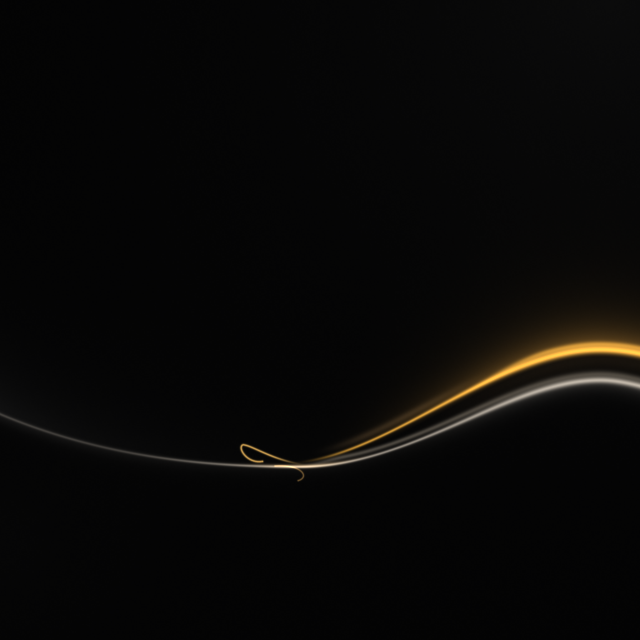
A WebGL 1 fragment shader for this background:

```glsl
precision highp float;
// Silver and gold light ribbons sweep across a near-black backdrop.
// Piecewise cubic heights shape the ribbons, Gaussian falloffs light them,
// and sampled Bezier strokes form the small curls where they meet.
uniform vec2 u_resolution;

// Cubic through two knots, each given as (x, height, slope).
float hermite(float x, vec3 a, vec3 b) {
  float w = b.x - a.x;
  float t = (x - a.x) / w;
  float s = t * t * (3.0 - 2.0 * t);
  return mix(a.y, b.y, s) + w * t * (1.0 - t) * (a.z * (1.0 - t) - b.z * t);
}

float silverHeight(float x) {
  vec3 valley = vec3(0.47, 0.2705, 0.0);
  vec3 rise = vec3(0.72, 0.34, 0.44);
  vec3 crest = vec3(0.9375, 0.406, 0.0);
  if (x < valley.x) return hermite(x, vec3(0.0, 0.353, -0.42), valley);
  if (x < rise.x) return hermite(x, valley, rise);
  if (x < crest.x) return hermite(x, rise, crest);
  return hermite(x, crest, vec3(1.0, 0.397, -0.25));
}

float goldHeight(float x) {
  vec3 rise = vec3(0.69, 0.367, 0.53);
  vec3 crest = vec3(0.9375, 0.4535, 0.0);
  if (x < rise.x) return hermite(max(x, 0.45), vec3(0.45, 0.276, 0.05), rise);
  if (x < crest.x) return hermite(x, rise, crest);
  return hermite(x, crest, vec3(1.0, 0.447, -0.2));
}

// Vertical offset corrected by slope to approximate true distance.
float slopeDistance(float dy, float slope) {
  return dy / sqrt(1.0 + slope * slope);
}

float line(float d, float width) {
  return exp(-d * d / (width * width));
}

float segmentDistance(vec2 p, vec2 a, vec2 b) {
  vec2 ab = b - a;
  return length(p - a - ab * clamp(dot(p - a, ab) / dot(ab, ab), 0.0, 1.0));
}

float bezierDistance(vec2 p, vec2 a, vec2 b, vec2 c, vec2 d) {
  float nearest = 1.0;
  vec2 previous = a;
  for (int i = 1; i <= 20; i++) {
    float t = float(i) / 20.0;
    float s = 1.0 - t;
    vec2 point = s * s * s * a + 3.0 * s * t * (s * b + t * c) + t * t * t * d;
    nearest = min(nearest, segmentDistance(p, previous, point));
    previous = point;
  }
  return nearest;
}

float hash(vec2 p) {
  return fract(sin(dot(p, vec2(12.9898, 78.233))) * 43758.5453);
}

void main() {
  vec2 p = gl_FragCoord.xy / u_resolution;
  float x = p.x;
  float silverY = silverHeight(x);
  float goldY = goldHeight(x);
  float silver = slopeDistance(p.y - silverY, (silverHeight(x + 0.002) - silverY) / 0.002);
  float gold = slopeDistance(p.y - goldY, (goldHeight(x + 0.002) - goldY) / 0.002);
  float swell = smoothstep(0.6, 0.9, x);
  float start = smoothstep(0.45, 0.54, x);

  // Backdrop: faint light from the upper right and a grey haze at the left.
  vec3 color = vec3(0.009, 0.009, 0.010);
  color += 0.034 * exp(-2.2 * length(p - vec2(0.95, 1.0)));
  color += 0.012 * exp(-5.0 * length(p - vec2(0.0, 0.15)));
  float leftFade = exp(-x * 4.5);
  color += 0.055 * leftFade * exp(-max(silver, 0.0) / 0.055) * smoothstep(-0.02, 0.012, silver);

  // Warm glow spreading above the gold crest.
  float above = max(gold, 0.0);
  float glowFade = smoothstep(0.48, 0.94, x);
  float halo = 0.36 * exp(-above / 0.021) + 0.17 * exp(-above / 0.055);
  color += vec3(1.0, 0.70, 0.27) * halo * glowFade * smoothstep(-0.012, 0.005, gold);
  color += vec3(0.07, 0.052, 0.03) * swell * line(gold + 0.015, 0.018);

  // Silver ribbon: fine core, soft underside and a separating strand.
  float core = mix(0.16, 0.48, smoothstep(0.15, 0.5, x));
  color += vec3(1.0, 0.94, 0.86) * core * line(silver, mix(0.0022, 0.0048, swell));
  float underside = smoothstep(0.008, -0.002, silver) * exp(min(silver, 0.0) / 0.010);
  color += vec3(0.26, 0.25, 0.235) * underside * mix(0.2, 1.0, swell);
  color += vec3(0.27, 0.25, 0.22) * start * line(silver - 0.009 * start, 0.0035 + 0.002 * swell);
  color += vec3(0.42, 0.34, 0.23) * line(x - 0.475, 0.065) * line(silver - 0.001, 0.003);

  // Gold ribbon: bright core, split crest and a faint outer strand.
  vec3 amber = vec3(0.82, 0.59, 0.20);
  color += amber * smoothstep(0.45, 0.57, x) * 0.85 * line(gold, mix(0.0023, 0.0052, swell));
  float split = smoothstep(0.70, 0.86, x);
  color += amber * 0.5 * split * line(gold - 0.009 * split, 0.0042);
  float outer = smoothstep(0.48, 0.58, x) * smoothstep(0.78, 0.62, x);
  color += vec3(0.13, 0.10, 0.065) * outer * line(gold - 0.011, 0.0055);

  // Curls at the junction.
  vec2 tip = vec2(0.380, 0.305);
  float curl = min(
    bezierDistance(p, vec2(0.48, 0.274), vec2(0.43, 0.278), vec2(0.395, 0.304), tip),
    bezierDistance(p, tip, vec2(0.370, 0.302), vec2(0.385, 0.275), vec2(0.41, 0.279)));
  color += vec3(0.74, 0.57, 0.28) * line(curl, 0.0018) * smoothstep(0.48, 0.42, x);
  float tail = bezierDistance(p, vec2(0.43, 0.272), vec2(0.47, 0.275), vec2(0.485, 0.255), vec2(0.466, 0.249));
  color += vec3(0.36, 0.27, 0.14) * line(tail, 0.0015);

  // Fine grain softens the dark gradients.
  color += (hash(floor(p * 512.0)) - 0.5) * 0.004;
  gl_FragColor = vec4(clamp(color, 0.0, 1.0), 1.0);
}
```
